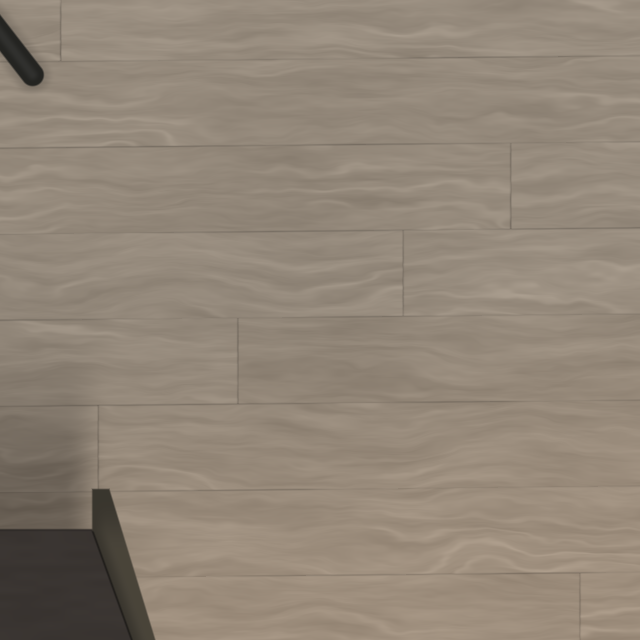
This texture is drawn by a Shadertoy shader. Its source:

```glsl
// Staggered pale oak floor planks with a dark cabinet corner and a rounded rod end.

float hash(vec2 p) {
    p = fract(p * vec2(0.1031, 0.1137));
    p += dot(p, p.yx + 33.33);
    return fract((p.x + p.y) * p.x * 7.13);
}

float noise(vec2 p) {
    vec2 i = floor(p), f = fract(p);
    f = f * f * (3.0 - 2.0 * f);
    return mix(mix(hash(i), hash(i + vec2(1, 0)), f.x),
               mix(hash(i + vec2(0, 1)), hash(i + vec2(1, 1)), f.x), f.y);
}

float fbm(vec2 p) {
    float sum = 0.0, amp = 0.5;
    for (int i = 0; i < 4; i++) {
        sum += amp * noise(p);
        p = p * 2.03 + 17.3;
        amp *= 0.5;
    }
    return sum;
}

float capsule(vec2 p, vec2 a, vec2 b, float radius) {
    vec2 ab = b - a;
    return length(p - a - ab * clamp(dot(p - a, ab) / dot(ab, ab), 0.0, 1.0)) - radius;
}

// Soft coverage of the region where d is negative
float fill(float d) {
    float aa = 0.8 / iResolution.y + 0.0007;
    return 1.0 - smoothstep(-aa, aa, d);
}

// Wavy fibres, pale ridges and occasional arched figure, centred on zero
float woodGrain(vec2 p, float seed) {
    p += vec2(seed * 37.0, seed * 11.0);
    float warp = fbm(p * vec2(5.0, 13.0));
    float fibre = fbm(vec2(p.x * 7.0, p.y * 75.0 + warp * 5.0)) - 0.47;
    float fine = noise(vec2(p.x * 38.0, p.y * 260.0 + warp * 8.0)) - 0.5;
    float ring = 0.5 + 0.5 * sin(p.y * 210.0 + warp * 24.0);
    float patches = smoothstep(0.42, 0.72, noise(p * vec2(4.0, 17.0) + 5.0));
    return 0.11 * fibre + 0.018 * fine + 0.04 * patches * (pow(ring, 5.0) - 0.25);
}

void mainImage(out vec4 fragColor, in vec2 fragCoord) {
    vec2 uv = fragCoord / iResolution.xy;
    vec2 p = vec2(uv.x, 1.0 - uv.y);   // y measured downward

    // Plank rows, slightly tilted, with stepped end joints
    float rowHeight = 0.1345, plankLength = 1.18;
    float rowPos = (p.y + 0.01 * p.x - 0.097) / rowHeight + 1.0;
    float row = floor(rowPos);
    float joint = 1.03 - 0.215 * (row - 1.0) + 0.03 * sin(2.1 * row - 4.8);
    float along = (p.x - joint) / plankLength;
    float seed = hash(vec2(row + 9.0, floor(along) + 23.0));
    float seamDist = abs(rowPos - round(rowPos)) * rowHeight;
    float jointDist = abs(along - round(along)) * plankLength;

    // Floor colour, warmer toward the bottom
    vec3 color = mix(vec3(0.59, 0.545, 0.49), vec3(0.625, 0.563, 0.495),
                     smoothstep(0.4, 1.0, p.y + 0.12 * (p.x - 0.5)));
    color *= 1.0 - 0.04 * smoothstep(0.4, 0.0, length(p - vec2(0.45, 0.52)));
    color += 0.02 * (seed - 0.5) + woodGrain(p, seed) * vec3(1.0, 0.97, 0.93);

    // Worn seams: faint lengthwise, clearer at plank ends
    float wear = smoothstep(0.2, 0.75, noise(vec2(p.x * 7.0, round(rowPos) * 5.3)));
    color *= 1.0 - fill(seamDist - 0.0009) * mix(0.06, 0.21, wear);
    color *= 1.0 - fill(jointDist - 0.001) * mix(0.12, 0.24, noise(vec2(row * 7.1, p.y * 45.0)));

    // Shadow above the cabinet and dimming along the left side
    float shadow = smoothstep(0.48, 0.82, p.y) * (1.0 - smoothstep(0.10, 0.17, p.x));
    color *= 1.0 - 0.3 * shadow;
    color *= 1.0 - 0.05 * smoothstep(0.35, 0.0, p.x) * smoothstep(0.25, 0.5, p.y);

    // Cabinet top
    float innerEdge = 0.144 + 0.36 * max(p.y - 0.828, 0.0);
    float outerEdge = 0.172 + 0.305 * (p.y - 0.768);
    float topFace = max(0.827 - p.y, p.x - innerEdge - 0.01);
    vec3 topColor = vec3(0.225, 0.205, 0.192) + 0.015 * (noise(p * vec2(25.0, 90.0)) - 0.5);
    color = mix(color, topColor, fill(topFace));
    color *= 1.0 - 0.2 * fill(abs(p.y - 0.828) - 0.0015) * fill(p.x - innerEdge);

    // Slanted side panel with a dark inner groove
    float post = max(max(p.x - outerEdge, innerEdge - p.x), 0.764 - p.y);
    vec3 postColor = mix(vec3(0.225, 0.21, 0.18), vec3(0.285, 0.265, 0.225),
                         smoothstep(0.78, 0.86, p.y) * smoothstep(0.0, 0.025, p.x - innerEdge));
    color = mix(color, postColor, fill(post));
    color *= 1.0 - 0.45 * fill(abs(p.x - innerEdge) - 0.0015) * fill(0.83 - p.y);

    // Rod end in the upper left corner, with a soft contact shadow
    float rod = capsule(p, vec2(-0.05, -0.013), vec2(0.051, 0.117), 0.0175);
    color *= 1.0 - 0.12 * smoothstep(0.018, 0.0, rod);
    color = mix(color, vec3(0.14, 0.14, 0.13) + 0.05 * smoothstep(-0.005, -0.017, rod), fill(rod));

    fragColor = vec4(clamp(color, 0.0, 1.0), 1.0);
}
```
